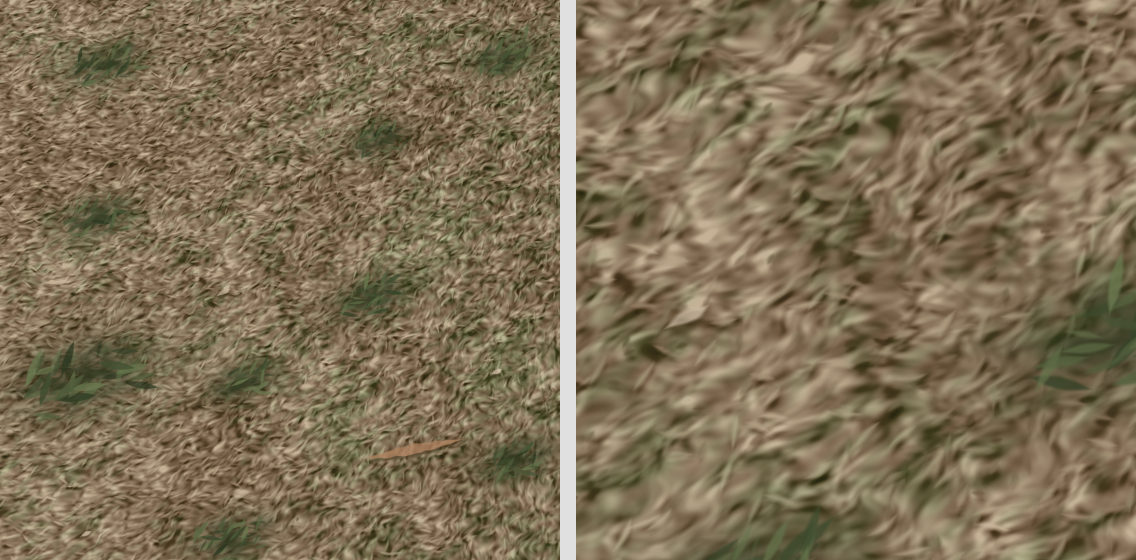
Left: the whole. Right: its middle third, enlarged.
A Shadertoy shader for this texture:

```glsl
// Dry trampled lawn: streaky straw and soil with olive patches, green tufts and a few wood chips.
#define STRAW_SCALE 44.0
#define STREAK_FREQ vec2(46.0, 92.0)
#define CONTRAST 1.12
#define GREENNESS 0.85
#define TUFT_COUNT 9
#define LEAF_COUNT 34
#define CHIP_COUNT 6
#define SOIL_DARK vec3(0.27, 0.22, 0.12)
#define SOIL_BROWN vec3(0.42, 0.35, 0.25)
#define STRAW_MID vec3(0.52, 0.45, 0.35)
#define STRAW_LIGHT vec3(0.62, 0.56, 0.45)
#define STRAW_PALE vec3(0.76, 0.70, 0.59)

float hash(vec2 p) {
    vec3 h = fract(vec3(p.xyx) * 0.1031);
    h += dot(h, h.yzx + 33.33);
    return fract((h.x + h.y) * h.z);
}

vec2 rotate(vec2 p, float angle) {
    float c = cos(angle), s = sin(angle);
    return vec2(c * p.x + s * p.y, c * p.y - s * p.x);
}

float corner(vec2 cell, vec2 offset) {
    float angle = 6.2832 * hash(cell);
    return dot(vec2(cos(angle), sin(angle)), offset);
}

// Gradient noise scaled to about unit deviation
float noise(vec2 p) {
    vec2 i = floor(p), f = fract(p);
    vec2 u = f * f * f * (f * (f * 6.0 - 15.0) + 10.0);
    vec2 e = vec2(0.0, 1.0);
    float low = mix(corner(i, f), corner(i + e.yx, f - e.yx), u.x);
    float high = mix(corner(i + e.xy, f - e.xy), corner(i + e.yy, f - e.yy), u.x);
    return 3.6 * mix(low, high, u.y);
}

// Coverage of a pointed leaf that starts at the origin
float leaf(vec2 p, float angle, float len, float halfWidth, float soft) {
    p = rotate(p, angle);
    float t = clamp(p.x / len, 0.0, 1.0);
    float d = length(vec2(p.x - t * len, p.y)) - 4.0 * t * (1.0 - t) * halfWidth;
    return 1.0 - smoothstep(-soft, soft, d + 0.5 * soft);
}

// Low-discrepancy scatter over the unit square
vec2 scatter(float i, vec2 start) {
    return fract(start + i * vec2(0.7549, 0.5698));
}

// Noise streaks in several directions, blended around the local lie of the grass
float streaks(vec2 p, float lie) {
    float sum = 0.0, power = 0.0;
    for (int k = 0; k < 4; k++) {
        float angle = 0.1 + 0.42 * float(k);
        float weight = exp(-9.0 * (angle - lie) * (angle - lie));
        vec2 s = rotate(p, angle) * STREAK_FREQ + 37.0 * float(k + 1);
        sum += weight * (0.85 * noise(s) + 0.45 * noise(s * 1.8 + 11.0));
        power += weight * weight;
    }
    return sum / sqrt(power + 1e-4);
}

// Single blades over a jittered grid; x is tone, y is green tint
vec2 strawBlades(vec2 p, float lie, vec2 base, float seed) {
    p = p * STRAW_SCALE + seed;
    vec2 cell = floor(p);
    for (int k = 0; k < 9; k++) {
        vec2 id = cell + vec2(k % 3 - 1, k / 3 - 1);
        float h = hash(id + seed), g = hash(id + seed + 71.0);
        vec2 q = p - id - vec2(hash(id + 5.3), hash(id + 9.7));
        float angle = lie + 1.7 * (g - 0.5);
        float len = 0.45 + 0.75 * h;
        q += 0.5 * len * vec2(cos(angle), sin(angle));
        float present = step(0.45, hash(id + 23.0));
        float shadow = leaf(q + vec2(-0.05, 0.22), angle, len, 0.15, 0.12);
        float blade = leaf(q, angle, len, 0.14, 0.1);
        base.x -= 0.6 * present * shadow;
        base = mix(base, vec2(mix(-1.1, 1.9, h), base.y + 0.8 * (g - 0.5)), 0.75 * present * blade);
    }
    return base;
}

vec3 toneRamp(float v) {
    vec3 col = mix(SOIL_DARK * 0.7, SOIL_DARK, smoothstep(-2.8, -1.7, v));
    col = mix(col, SOIL_BROWN, clamp((v + 1.7) / 0.95, 0.0, 1.0));
    col = mix(col, STRAW_MID, clamp((v + 0.75) / 0.85, 0.0, 1.0));
    col = mix(col, STRAW_LIGHT, clamp((v - 0.1) / 0.95, 0.0, 1.0));
    return mix(col, STRAW_PALE, clamp((v - 1.05) / 1.3, 0.0, 1.0));
}

void mainImage(out vec4 fragColor, in vec2 fragCoord) {
    vec2 uv = fragCoord / iResolution.y;
    float soft = max(0.0015, 0.7 / iResolution.y);

    // Ground plane: grains shrink toward the top
    vec2 ground = vec2((uv.x - 0.5) * (1.0 + 0.5 * uv.y), uv.y + 0.3 * uv.y * uv.y) + 3.0;
    float lie = 0.2 + 0.7 * uv.x * (1.2 - 0.5 * uv.y) + 0.22 * noise(ground * 13.0);

    // Tone and green tint of the straw
    float patches = noise(ground * 4.0 + 8.0);
    float clumps = noise(rotate(ground, 0.35) * vec2(11.0, 19.0));
    float tufting = noise(rotate(ground, 0.4) * vec2(25.0, 42.0) + 5.0);
    vec2 warped = ground + 0.004 * vec2(tufting, clumps);
    float tone = (0.85 + 0.2 * tufting) * streaks(warped, lie);
    float green = 0.12 + 0.22 * patches - 0.22 * clumps + 0.45 * (uv.x - 0.5)
                + 0.25 * noise(rotate(ground, 0.6) * vec2(35.0, 70.0));
    vec2 straw = strawBlades(ground, lie, vec2(tone, green), 13.0);
    straw = strawBlades(ground, lie, straw, 57.0);
    straw.x += 0.14 * patches + 0.3 * clumps + 0.25 * tufting + 0.3 * (0.5 - uv.x) + 0.08;
    vec3 col = toneRamp(CONTRAST * straw.x);
    float tint = GREENNESS * clamp(straw.y, 0.0, 1.0);
    col += tint * vec3(-0.08, 0.0, -0.04);
    col += (1.0 - tint) * vec3(0.012, -0.004, 0.0);

    // Green tufts with shaded roots
    for (int i = 0; i < TUFT_COUNT; i++) {
        float n = float(i);
        float size = 0.045 + 0.025 * hash(vec2(n, 4.0)) + 0.06 / (1.0 + n * n * 4.0);
        vec2 p = uv - scatter(n, vec2(0.15, 0.33));
        if (length(p) > 2.2 * size) continue;
        vec2 r = rotate(p, 0.3) / (size * vec2(1.1, 0.55));
        float shade = exp(-dot(r, r)) * (0.7 + 0.25 * tufting);
        col = mix(col, vec3(0.19, 0.22, 0.12), clamp(shade, 0.0, 0.9));
        for (int j = 0; j < LEAF_COUNT; j++) {
            vec2 id = vec2(n * 7.0 + 2.0, float(j) + 3.0);
            float h = hash(id), g = hash(id + 31.0);
            vec2 root = rotate(vec2(1.7, 0.8) * (vec2(hash(id + 13.0), hash(id + 17.0)) - 0.6), -0.3);
            float len = size * (0.25 + 0.4 * h);
            float blade = leaf(p - size * root, mix(-0.2, 1.5, g), len, len * 0.11, soft);
            vec3 leafColor = mix(vec3(0.15, 0.20, 0.11), vec3(0.43, 0.49, 0.32), hash(id + 41.0));
            col = mix(col, leafColor, blade * (0.45 + 0.35 * h));
        }
    }

    // One long stick, then small pale chips
    for (int i = 0; i < CHIP_COUNT; i++) {
        float n = float(i);
        float len = i == 0 ? 0.18 : 0.02 + 0.012 * hash(vec2(n, 8.0));
        vec2 p = uv - scatter(-n, vec2(0.65, 0.18));
        float angle = 0.2 + 0.3 * hash(vec2(n, 6.0)) * step(0.5, n);
        float halfWidth = i == 0 ? 0.009 : 0.004;
        float shade = leaf(p + vec2(0.0, 0.006), angle, len, halfWidth, 2.0 * soft);
        float chip = leaf(p, angle, len, halfWidth + 0.0012 * noise(uv * 60.0), soft);
        vec3 wood = mix(vec3(0.66, 0.50, 0.37), vec3(0.76, 0.69, 0.60), step(0.5, n));
        col = mix(col, SOIL_DARK, 0.6 * shade);
        col = mix(col, wood + 0.04 * tone, 0.9 * chip);
    }
    fragColor = vec4(clamp(col, 0.0, 1.0), 1.0);
}
```
